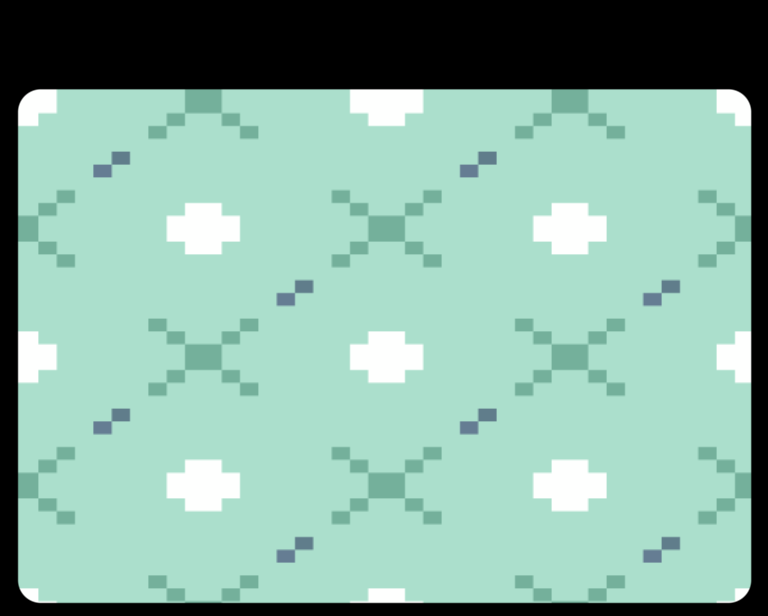
A Shadertoy shader for this pattern:

```glsl
// Rounded mint panel on black, covered by a half-drop repeat of blocky motifs:
// white blossoms, green crosses and slate dashes, each built on a coarse grid of
// wide cells by folding space and comparing cell indices.

#define PANEL_CENTER vec2(0.6244, 0.4381)
#define PANEL_HALF   vec2(0.5951, 0.4169)
#define PANEL_RADIUS 0.037
#define CELL         vec2(0.02976, 0.02085)
#define GRID_ORIGIN  vec2(0.6277, 0.4202)
#define HALF_DROP    10.0
#define SOFTNESS     0.0034
#define MINT         vec3(0.670, 0.875, 0.800)
#define GREEN        vec3(0.455, 0.690, 0.608)
#define SLATE        vec3(0.375, 0.490, 0.545)
#define WHITE        vec3(0.995, 1.000, 0.995)

const int SAMPLES = 5;

// Signed distance to a rounded box centred on zero.
float roundedBox(vec2 p, vec2 halfSize, float radius) {
    vec2 q = abs(p) - halfSize + radius;
    return length(max(q, 0.0)) + min(max(q.x, q.y), 0.0) - radius;
}

// Offset from the nearest motif centre; each column drops by half a repeat.
vec2 halfDropRepeat(vec2 p) {
    float column = floor(p.x / HALF_DROP + 0.5);
    p -= HALF_DROP * column;
    p.y = mod(p.y + HALF_DROP, 2.0 * HALF_DROP) - HALF_DROP;
    return p;
}

// Colour of the pattern at a point measured in cells.
vec3 pattern(vec2 p) {
    // Blossom: a four-cell block with its corners removed.
    vec2 ring = floor(abs(halfDropRepeat(p)));
    if (ring.x + ring.y < 2.0) return WHITE;

    // Cross: a square core with two diagonal steps on each arm.
    ring = floor(abs(halfDropRepeat(p - vec2(HALF_DROP, 0.0))));
    if (ring.x == ring.y && ring.x < 3.0) return GREEN;

    // Dash: two cells rising to the right, the lower one a little bluer.
    vec2 d = halfDropRepeat(p - vec2(-0.5, 0.5) * HALF_DROP);
    if (max(abs(d.x), abs(d.y)) < 1.0 && d.x * d.y > 0.0)
        return SLATE + (d.x < 0.0 ? vec3(0.02, 0.0, 0.03) : vec3(0.0));

    return MINT;
}

void mainImage(out vec4 fragColor, in vec2 fragCoord) {
    vec2 p = fragCoord / iResolution.y;
    float footprint = max(SOFTNESS, 1.0 / iResolution.y);

    // Average the hard-edged cells over a small square.
    vec3 color = vec3(0.0);
    for (int j = 0; j < SAMPLES; j++) {
        for (int i = 0; i < SAMPLES; i++) {
            vec2 jitter = (vec2(i, j) + 0.5) / float(SAMPLES) - 0.5;
            color += pattern((p + jitter * footprint - GRID_ORIGIN) / CELL);
        }
    }
    color /= float(SAMPLES * SAMPLES);

    // Panel outline over black.
    float edge = roundedBox(p - PANEL_CENTER, PANEL_HALF, PANEL_RADIUS);
    color *= 1.0 - smoothstep(-0.5 * footprint, 0.5 * footprint, edge);
    fragColor = vec4(color, 1.0);
}
```
